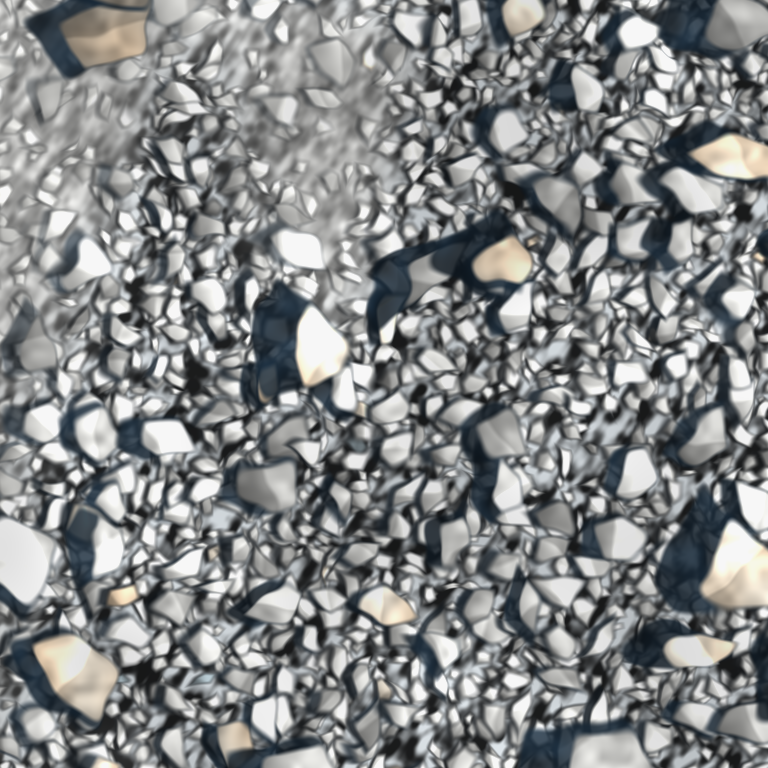
Give the GLSL for this texture, as a WebGL 1 fragment shader.

```glsl
precision highp float;
uniform vec2 u_resolution;

float hash(vec2 p) {
  vec3 q = fract(vec3(p.xyx) * vec3(0.1031, 0.1030, 0.0973));
  q += dot(q, q.yzx + 33.33);
  return fract((q.x + q.y) * q.z);
}

float noise(vec2 p) {
  vec2 i = floor(p), f = fract(p);
  f = f * f * (3.0 - 2.0 * f);
  return mix(mix(hash(i), hash(i + vec2(1, 0)), f.x),
             mix(hash(i + vec2(0, 1)), hash(i + vec2(1, 1)), f.x), f.y);
}

mat2 turn(float a) {
  return mat2(cos(a), sin(a), -sin(a), cos(a));
}

// Fine grey dust gathers on the left and in loose patches
float dustAmount(vec2 p) {
  return smoothstep(-0.1, 0.16, 0.29 - p.x + 0.3 * (p.y - 0.5)
                    + 0.5 * (noise(p * 4.5 + 7.0) - 0.5));
}

vec3 ground(vec2 p) {
  vec2 q = turn(0.6) * p;
  float grit = 0.65 * noise(q * vec2(80, 42)) + 0.35 * noise(q * vec2(130, 85) + 9.0);
  float gaps = 0.1 + 0.72 * smoothstep(0.25, 0.75, grit);
  float dust = 0.62 + 0.6 * (grit - 0.5);
  return mix(gaps * vec3(0.97, 1.0, 1.02), dust * vec3(1.0, 1.0, 0.99), dustAmount(p));
}

// One layer of faceted stones, lit from the right, with shadows to the left
void stones(inout vec3 color, vec2 p, float cells, float seed, float density,
            float reach, float tintShare) {
  vec2 g = p * cells + seed * 3.7;
  float blur = 0.0044 * cells;
  for (int j = -1; j <= 1; j++) {
    for (int i = -1; i <= 1; i++) {
      vec2 id = floor(g) + vec2(i, j);
      vec2 key = id + seed * 17.0 + 50.0;
      vec2 center = id + 0.2 + 0.6 * vec2(hash(key), hash(key + 31.7));
      float dusty = dustAmount((center - seed * 3.7) / cells);
      if (hash(key + 71.3) > density * (1.0 - 0.6 * dusty)) continue;

      // Rounded polygon and its sweep along the shadow direction
      float size = mix(0.3, 0.5, hash(key + 11.9));
      mat2 spin = turn(6.283 * hash(key + 5.1));
      vec2 squash = vec2(1.0, mix(1.0, 1.9, hash(key + 91.1)));
      vec2 q = spin * (g - center) * squash;
      vec2 sweepDir = spin * vec2(-1.0, 0.08) * squash * reach * (0.5 + 0.6 * hash(key + 3.3));
      float body = 0.0, sweep = 0.0;
      for (int k = 0; k < 5; k++) {
        float fk = float(k);
        float a = (fk + 0.7 * hash(key + fk * 7.3)) * 1.2566;
        vec2 n = vec2(cos(a), sin(a));
        float side = dot(q, n) - size * (0.65 + 0.45 * hash(key + 40.0 + fk * 3.1));
        body += exp(25.0 * side);
        sweep += exp(25.0 * (side - max(0.0, dot(n, sweepDir))));
      }
      body = log(body) / 25.0;
      sweep = log(sweep) / 25.0;

      // Shadow, bluer under the larger stones
      float large = 1.0 - smoothstep(9.0, 30.0, cells);
      vec3 shade = mix(vec3(0.12, 0.13, 0.14), vec3(0.07, 0.12, 0.165), large);
      shade *= 0.6 + 0.9 * noise(p * 40.0);
      float shadow = 1.0 - smoothstep(-blur, blur * 1.4, sweep);
      float buried = dusty * step(11.0, cells);
      color = mix(color, shade, shadow * mix(0.84, 0.4, buried));

      // Facet split, slope towards the light and mottled surface
      float tone = mix(0.58, 1.1, pow(hash(key + 23.5), 0.7));
      float facet = smoothstep(-blur, blur, q.x + 0.5 * q.y + size * (hash(key + 8.8) - 0.2));
      float lit = smoothstep(-1.1, 0.4, dot(g - center, vec2(0.92, 0.3)) / size);
      float light = tone * mix(0.74, 1.08, lit) * mix(0.82, 1.05, facet);
      light *= 0.84 + 0.32 * noise(p * 60.0 + seed);
      light *= mix(1.0, 0.9, smoothstep(-0.1, 0.04, body));
      light = mix(light, 0.7 + 0.6 * (light - 0.7), 0.6 * buried);

      // A few stones are tan or slate blue
      float pick = hash(key + 63.1);
      vec3 tint = vec3(1.0, 1.0, 0.985);
      if (pick < tintShare)
        tint = mix(vec3(1.03, 1.0, 0.94), vec3(1.0, 0.88, 0.74), noise(p * 18.0 + seed));
      else if (pick > 1.0 - 0.2 * tintShare)
        tint = vec3(0.72, 0.79, 0.82);
      color = mix(color, min(light * tint, vec3(0.96)), 1.0 - smoothstep(-blur, blur, body));
    }
  }
}

void main() {
  vec2 p = gl_FragCoord.xy / u_resolution.y;
  vec2 warped = p + 0.013 * (vec2(noise(p * 32.0), noise(p * 32.0 + 20.0)) - 0.5);
  vec3 color = ground(p);

  // Grit first, then ever larger and rarer stones
  stones(color, warped, 42.0, 1.0, 0.7, 0.16, 0.01);
  stones(color, warped, 30.0, 2.0, 0.72, 0.2, 0.01);
  stones(color, warped, 20.0, 3.0, 0.45, 0.26, 0.02);
  stones(color, warped, 13.0, 4.0, 0.2, 0.36, 0.1);
  stones(color, warped, 7.5, 5.0, 0.12, 0.45, 0.4);

  // Broad drift between bright heaps and dim hollows
  color *= 0.88 + 0.28 * noise(p * 7.0 + 3.0);
  gl_FragColor = vec4(min(color, vec3(0.97)), 1.0);
}
```
